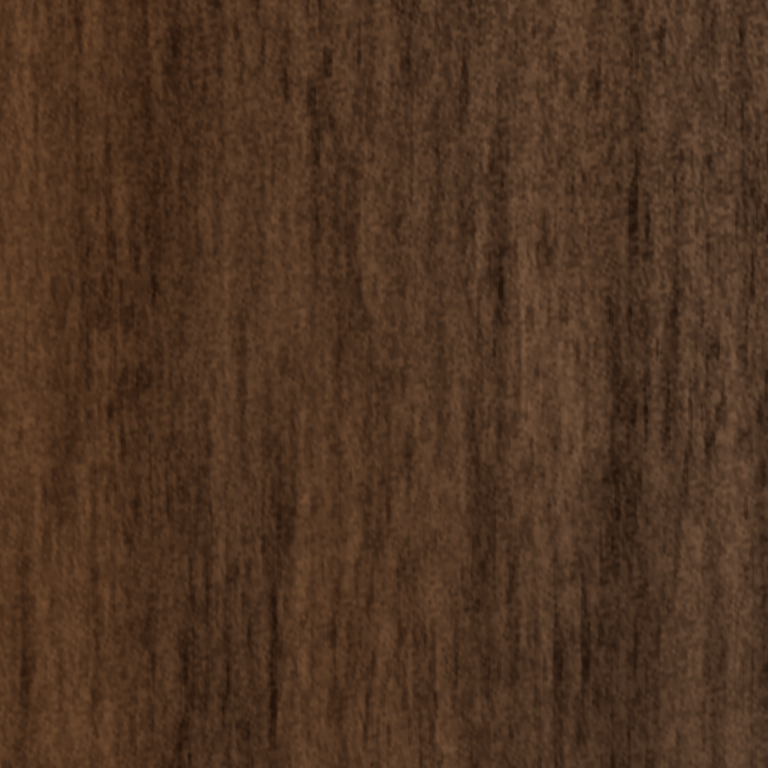
Give the GLSL for this texture, as a WebGL 1 fragment shader.

```glsl
precision highp float;
// Dark walnut wood with soft vertical bands, fine fibres and short pores.
uniform vec2 u_resolution;

// Palette: warm brown on the left drifts to a greyer brown on the right
const vec3 DARK_WARM = vec3(0.212, 0.126, 0.070);
const vec3 DARK_GREY = vec3(0.212, 0.140, 0.092);
const vec3 LIGHT_WARM = vec3(0.385, 0.256, 0.160);
const vec3 LIGHT_GREY = vec3(0.385, 0.278, 0.200);

// Cells across and along the canvas
const vec2 CLOUD_SCALE = vec2(7.0, 1.6);
const vec2 STREAK_SCALE = vec2(30.0, 1.5);
const vec2 FIBRE_SCALE = vec2(72.0, 3.5);
const vec2 HAIR_SCALE = vec2(150.0, 22.0);
const vec2 LINE_SCALE = vec2(80.0, 5.0);
const vec2 PORE_SCALE = vec2(140.0, 24.0);
const vec2 GRAIN_SCALE = vec2(225.0, 165.0);

// Strength of each layer
const float BASE_TONE = 0.68;
const float CLOUD = 0.30;
const float STREAK = 0.27;
const float FIBRE = 0.42;
const float HAIR = 0.36;
const float LINE = 0.30;
const float PORE = 0.38;
const float GRAIN = 0.62;
const float WAVER = 0.016;

float hash(vec2 cell) {
  vec3 q = fract(vec3(cell.xyx) * 0.1031);
  q += dot(q, q.yzx + 33.33);
  return fract((q.x + q.y) * q.z);
}

// Smooth value noise, 0 to 1
float noise(vec2 p) {
  vec2 cell = floor(p);
  vec2 f = fract(p);
  f = f * f * (3.0 - 2.0 * f);
  float low = mix(hash(cell), hash(cell + vec2(1.0, 0.0)), f.x);
  float high = mix(hash(cell + vec2(0.0, 1.0)), hash(cell + 1.0), f.x);
  return mix(low, high, f.y);
}

// Noise around zero; the seed separates the layers
float layer(vec2 p, vec2 scale, float seed) {
  return noise(p * scale + seed * vec2(17.3, 41.7)) - 0.5;
}

float band(float x, float centre, float width) {
  float d = (x - centre) / width;
  return exp(-d * d);
}

// Broad growth bands across the board
float growthBands(vec2 p) {
  float tone = -0.30 * band(p.x, 0.24, 0.075);
  tone -= 0.20 * band(p.x, 0.63, 0.055);
  tone -= 0.24 * band(p.x, 0.81, 0.035);
  tone += 0.18 * band(p.x, 0.705, 0.022);
  tone += 0.12 * band(p.x, 0.93, 0.040);
  return tone;
}

void main() {
  vec2 p = gl_FragCoord.xy / u_resolution;

  // Gentle waver of the fibres
  vec2 q = p;
  q.x += WAVER * layer(p, vec2(4.0, 2.2), 1.0);
  q.x += 0.2 * WAVER * layer(p, vec2(16.0, 9.0), 2.0);

  // Broad tone and long streaks
  float tone = BASE_TONE + growthBands(q);
  tone += CLOUD * layer(q, CLOUD_SCALE, 3.0);
  tone += STREAK * layer(q, STREAK_SCALE, 4.0);
  tone += FIBRE * layer(q, FIBRE_SCALE, 5.0);
  tone += HAIR * layer(q, HAIR_SCALE, 6.0);

  // Dark lines and short pores, gathered in patches, denser at the upper right
  float patches = smoothstep(-0.3, 0.3, layer(q, vec2(11.0, 2.5), 8.0));
  float upperRight = smoothstep(0.8, 1.8, p.x + p.y);
  float line = smoothstep(0.08, 0.40, layer(q, LINE_SCALE, 12.0));
  float pore = smoothstep(0.08, 0.38, layer(q, PORE_SCALE, 7.0));
  tone -= LINE * line * (0.6 + 0.4 * patches);
  tone -= PORE * pore * (0.4 + 0.5 * patches + 0.4 * upperRight);

  // Fine surface grain in two sizes, slightly slanted
  vec2 slant = vec2(q.x + 0.3 * q.y, q.y - 0.3 * q.x);
  float grain = layer(slant, GRAIN_SCALE, 9.0);
  grain += 0.5 * layer(q, GRAIN_SCALE * vec2(0.7, 0.45), 10.0);
  tone += GRAIN * grain * (0.85 + 0.35 * upperRight);

  // Colour by tone and warmth
  float grey = smoothstep(0.0, 1.0, p.x + 0.35 * layer(q, vec2(6.0, 1.5), 11.0));
  vec3 dark = mix(DARK_WARM, DARK_GREY, grey);
  vec3 light = mix(LIGHT_WARM, LIGHT_GREY, grey);
  gl_FragColor = vec4(mix(dark, light, clamp(tone, -0.4, 1.4)), 1.0);
}
```
